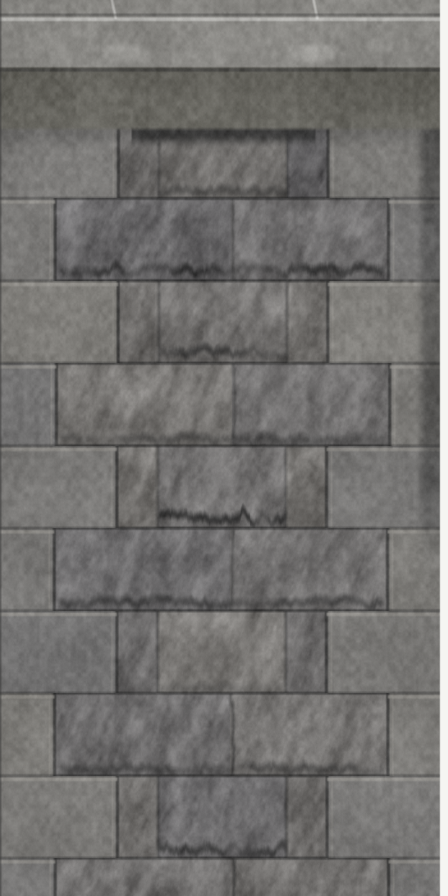
A Shadertoy shader for this texture:

```glsl
// Weathered granite pier: courses of alternating narrow and wide rusticated
// stones between smooth quoins, under a projecting cornice. Courses come from
// floor/fract, joints from distances, and stone wear from layered sine-hash noise.

// Layout: x runs 0..1 to the right, y runs 0..2 downward.
const float COURSE_TOP = 0.4427;     // top of the first wide course
const float COURSE_HEIGHT = 0.1841;
const float AXIS = 0.496;
const float NARROW_HALF = 0.234;
const float WIDE_HALF = 0.372;
const float CORE_HALF = 0.143;
const float JOINT = 0.0035;          // half width of the joints
const float SOFTNESS = 0.003;
const float LEDGE_TOP = 0.043;
const float LEDGE_BOTTOM = 0.150;
const float CORNICE_BOTTOM = 0.288;
const float PIER_RIGHT = 0.982;

const vec3 QUOIN = vec3(0.475, 0.470, 0.462);
const vec3 CORE = vec3(0.435, 0.428, 0.425);
const vec3 LEDGE = vec3(0.535, 0.530, 0.515);
const vec3 CORNICE = vec3(0.375, 0.370, 0.345);
const vec3 MORTAR = vec3(0.590, 0.580, 0.560);
const vec3 CREVICE = vec3(0.190, 0.190, 0.190);
const vec3 PALE = vec3(0.960, 0.960, 0.950);

// Strength of the ragged lower edge, course by course from the top.
const float WEAR[10] = float[10](0.5, 0.9, 0.85, 0.5, 1.0, 0.65, 0.35, 0.6, 0.85, 0.3);

float hash(vec2 p) {
    return fract(sin(dot(p, vec2(127.1, 311.7))) * 43758.5453);
}

float noise(vec2 p) {
    vec2 i = floor(p), f = fract(p);
    f = f * f * (3.0 - 2.0 * f);
    return mix(mix(hash(i), hash(i + vec2(1, 0)), f.x),
               mix(hash(i + vec2(0, 1)), hash(i + vec2(1, 1)), f.x), f.y);
}

float fbm(vec2 p) {
    float sum = 0.0, gain = 0.5;
    for (int i = 0; i < 4; i++) {
        sum += gain * noise(p);
        p = p * 2.03 + 17.3;
        gain *= 0.5;
    }
    return sum / 0.9375;
}

float below(float edge, float v, float blur) {
    return 1.0 - smoothstep(edge - blur, edge + blur, v);
}

float line(float d, float halfWidth, float blur) {
    return below(halfWidth, abs(d), blur);
}

// Quoins, central stones, joints and ragged lower edges.
vec3 masonry(vec2 p, float blur) {
    float course = (p.y - COURSE_TOP) / COURSE_HEIGHT;
    float row = floor(course);
    float fromTop = fract(course) * COURSE_HEIGHT;
    float fromBottom = COURSE_HEIGHT - fromTop;
    bool wide = mod(row, 2.0) < 0.5;
    float x = p.x - AXIS - (hash(vec2(row, 4.0)) - 0.5) * 0.006;
    float d = abs(x);
    float halfWidth = wide ? WIDE_HALF : NARROW_HALF;
    float wear = WEAR[clamp(int(row) + 1, 0, 9)];
    float inside = below(halfWidth, d, blur);

    // Stone tint and streaks on the rough central faces
    float stone = d < CORE_HALF ? 0.0 : sign(x) * (d < halfWidth ? 1.0 : 2.0);
    if (wide && d < halfWidth) stone = sign(x - 0.02);
    float tint = hash(vec2(stone + 3.0, row + 9.0)) - 0.5;
    vec3 color = mix(QUOIN, CORE, inside) + tint * vec3(0.055, 0.05, 0.03);
    float streak = fbm(vec2(p.x * 38.0 + p.y * 12.0, p.y * 16.0)) - 0.5;
    color += inside * streak * 0.24;
    color += inside * 0.03 * below(0.07, fromTop, 0.05);

    // Upright joints: deep at the quoins, faint between central stones
    float seamX = wide ? x - 0.025 + 0.012 * streak : d - CORE_HALF;
    float seam = line(seamX, JOINT, blur * 1.5) * inside;
    color = mix(color, CREVICE, seam * (0.3 + 0.3 * hash(vec2(row, 7.0))));
    float sideStone = wide ? 0.0 : smoothstep(CORE_HALF, CORE_HALF + 0.02, d) * inside;
    color -= sideStone * 0.035;
    color = mix(color, CREVICE, 0.72 * line(d - halfWidth, JOINT, blur));
    color = mix(color, MORTAR, 0.4 * line(d - halfWidth - 0.011, 0.002, blur));

    // Level joints: mortar on quoins, shadow at steps and in the centre
    float edge = min(fromTop, fromBottom);
    float quoinZone = smoothstep(-blur, blur, d - halfWidth);
    color = mix(color, MORTAR, 0.65 * quoinZone * line(fromTop - 0.008, 0.004, blur));
    color = mix(color, CREVICE, (0.38 + 0.25 * inside) * line(edge, JOINT, blur));

    // Ragged, broken lower edge with a chipped strip beneath it
    float rag = fbm(vec2(p.x * 46.0, row * 5.0 + 2.0));
    float lift = 0.004 + 0.045 * wear * rag;
    float reach = wide ? WIDE_HALF - 0.01 : CORE_HALF;
    float face = below(reach, d, 0.008);
    float crust = below(0.009, abs(fromBottom - lift), 0.009);
    float patchy = smoothstep(0.15, 0.6, noise(vec2(p.x * 17.0, row * 3.7)));
    color = mix(color, CREVICE, face * crust * wear * (0.3 + 0.5 * patchy));
    return color - face * wear * 0.05 * below(lift, fromBottom, 0.008);
}

// Light ledge, dark cornice and the shadowed slot below it.
vec3 addCornice(vec3 color, vec2 p, float blur) {
    float slot = below(0.205, abs(p.x - 0.499), blur);
    float shade = below(CORNICE_BOTTOM + 0.028, p.y, 0.018);
    color = mix(color, CREVICE, shade * (0.2 + 0.65 * slot));
    vec3 cornice = CORNICE + 0.035 * smoothstep(LEDGE_BOTTOM, CORNICE_BOTTOM, p.y);
    color = mix(color, cornice, below(CORNICE_BOTTOM, p.y, 0.006));
    float scuff = length((vec2(abs(p.x - 0.495) - 0.21, p.y - 0.12)) * vec2(1.0, 2.2));
    vec3 ledge = LEDGE + 0.07 * below(0.045, scuff, 0.02);
    color = mix(color, ledge, below(LEDGE_BOTTOM, p.y, blur));
    color = mix(color, CREVICE, 0.5 * line(p.y - LEDGE_BOTTOM - 0.006, 0.004, blur));
    float upright = line(abs(p.x - 0.475 - p.y * 0.2) - 0.225, 0.003, blur);
    color = mix(color, PALE, 0.4 * upright * below(LEDGE_TOP, p.y, blur));
    color = mix(color, CREVICE, 0.35 * line(p.y - LEDGE_TOP + 0.01, 0.003, blur));
    return mix(color, PALE, 0.4 * line(p.y - LEDGE_TOP, 0.004, blur));
}

void mainImage(out vec4 fragColor, in vec2 fragCoord) {
    vec2 uv = fragCoord / iResolution.xy;
    vec2 p = vec2(uv.x, 2.0 * (1.0 - uv.y));
    float pixel = 1.0 / iResolution.x;
    float blur = max(SOFTNESS, pixel);

    vec3 color = masonry(p, blur);
    float strip = smoothstep(0.925, 0.955, p.x) * below(1.2, p.y, 0.15);
    color = mix(color, CREVICE, 0.45 * strip);
    color = addCornice(color, p, blur);

    // Broad stains and fine granite grain
    color += (fbm(p * 9.0) - 0.5) * 0.10;
    color += (fbm(p * vec2(85.0, 65.0)) - 0.5) * 0.13;
    color = mix(color, CREVICE, 0.5 * below(0.003, p.x, blur));
    color = mix(color, PALE, smoothstep(-pixel, pixel, p.x - PIER_RIGHT));
    fragColor = vec4(clamp(color, 0.0, 1.0), 1.0);
}
```
